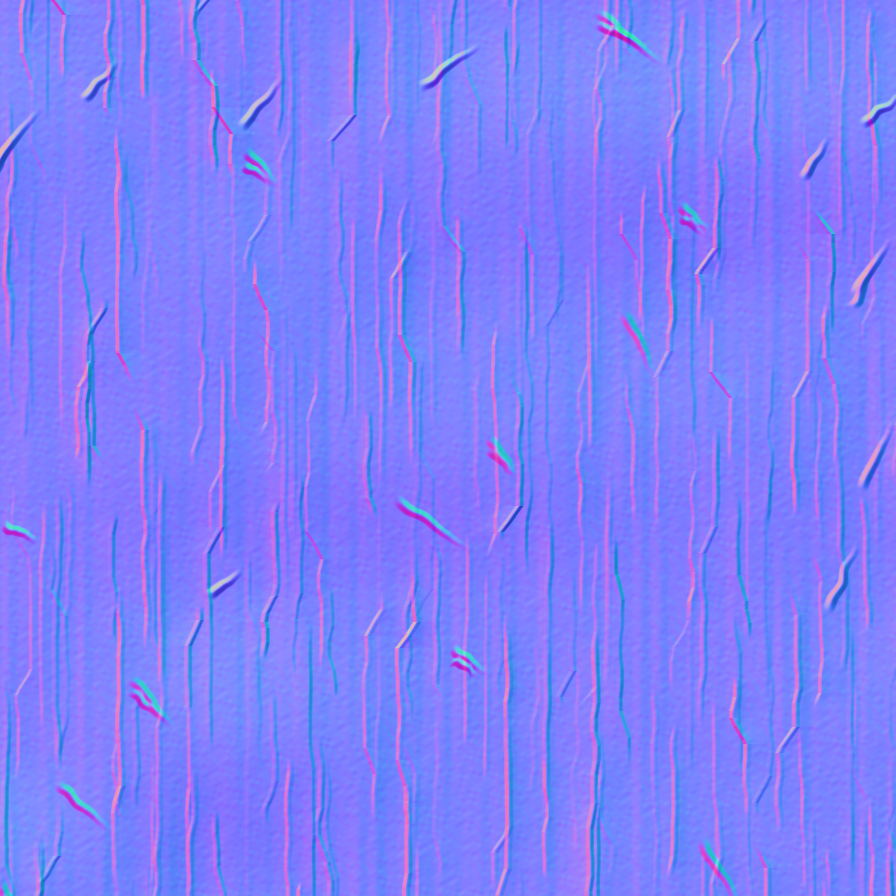
Write a Shadertoy shader that draws this texture map.

```glsl
float hash(vec2 p) {
    vec3 q = fract(p.xyx * 0.1031);
    q += dot(q, q.yzx + 33.33);
    return fract((q.x + q.y) * q.z);
}

float noise(vec2 p) {
    vec2 i = floor(p), f = fract(p);
    f = f * f * (3.0 - 2.0 * f);
    float low = mix(hash(i), hash(i + vec2(1, 0)), f.x);
    float high = mix(hash(i + vec2(0, 1)), hash(i + vec2(1, 1)), f.x);
    return mix(low, high, f.y);
}

// Straight runs joined by slanted jogs: x is the offset, y its derivative
vec2 jog(float y, float rate, float share, float size, float seed) {
    float k = y * rate + seed * 57.0;
    float i = floor(k), t = (fract(k) - 1.0 + share) / share;
    float from = hash(vec2(i, seed * 91.0));
    float rise = hash(vec2(i + 1.0, seed * 91.0)) - from;
    float moving = step(0.0, t);
    return size * vec2(from - 0.5 + rise * max(t, 0.0), rise * moving * rate / share);
}

float bell(float x) {
    float b = max(1.0 - x * x, 0.0);
    return b * b;
}

// Tilt of a sharp edge, its thin counter edge and a gently leaning far side
vec2 crack(vec2 p, float centre, float along, float seed, float side, float bend) {
    const float reach = 0.04, edgeWidth = 0.003;
    if (abs(p.x - centre) > reach + 0.02) return vec2(0);
    vec2 path = jog(p.y, 6.5, 0.19, 0.026 * bend, seed);
    path += jog(p.y, 31.0, 0.5, 0.005 * bend, seed + 3.0);
    float d = (p.x - centre - path.x) * side;
    if (d < -2.0 * edgeWidth || d > reach) return vec2(0);
    float counter = 0.6 * fract(seed * 51.3) * bell((d - 0.0052) / edgeWidth);
    float tail = (1.0 - d / reach) * smoothstep(0.0, 0.004, d);
    float strength = mix(0.25, 1.75, fract(seed * 37.7));
    strength *= smoothstep(0.0, 0.25, along);
    strength *= 0.25 + 1.0 * noise(vec2(p.y * 17.0, seed * 77.0));
    float profile = bell(d / edgeWidth) - counter - 0.13 * tail;
    return strength * profile * side * vec2(1.0, -path.y);
}

// Columns of cracks, each column cut into segments at its own heights
vec2 crackLayer(vec2 p, vec2 cell, float layer, float bend) {
    float home = floor(p.x / cell.x);
    vec2 tilt = vec2(0);
    for (int x = -1; x <= 1; x++) {
        float column = home + float(x);
        float y = p.y / cell.y + hash(vec2(column, layer)) * 7.0;
        vec2 key = vec2(column, floor(y) + layer * 19.0);
        float seed = hash(key + 83.1);
        float centre = (column + hash(key + 41.3)) * cell.x;
        float along = 1.0 - abs(fract(y) - 0.5) / mix(0.3, 0.5, fract(seed * 11.3));
        float side = fract(seed * 23.9) < 0.54 ? 1.0 : -1.0;
        if (along > 0.0) tilt += crack(p, centre, along, seed, side, bend);
    }
    return tilt;
}

// Tilt of a thin, slightly crooked groove that closes to a point
vec2 splinter(vec2 p, vec2 start, float angle, float len) {
    vec2 dir = vec2(cos(angle), sin(angle)), perp = vec2(-dir.y, dir.x);
    vec2 q = p - start;
    float u = dot(q, dir) / len, v = dot(q, perp);
    if (u < 0.0 || u > 1.0 || abs(v) > 0.02) return vec2(0);
    v += 0.006 * (noise(vec2(u * 5.0, angle * 40.0)) - 0.5);
    float x = v / mix(0.0085, 0.005, u);
    float ends = smoothstep(0.0, 0.2, u) * (1.0 - smoothstep(0.35, 1.0, u));
    return -perp * 5.5 * ends * x * bell(x);
}

vec2 splinterLayer(vec2 p, float cell, float share) {
    vec2 home = floor(p / cell), tilt = vec2(0);
    for (int k = 0; k < 9; k++) {
        vec2 id = home + vec2(k % 3 - 1, k / 3 - 1), key = id + 211.0;
        float seed = hash(key);
        if (seed > share) continue;
        vec2 start = (id + vec2(hash(key + 5.3), hash(key + 17.7))) * cell;
        float steep = mix(0.5, 1.15, fract(seed * 29.1));
        float angle = fract(seed * 61.9) < 0.62 ? -steep : steep;
        float len = mix(0.045, 0.11, fract(seed * 47.3));
        tilt += splinter(p, start, angle, len);
        // Some splinters fan out into two strands
        if (fract(seed * 97.0) < 0.4)
            tilt += splinter(p, start - vec2(0.0, 0.014), angle + 0.18, len * 0.7);
    }
    return tilt;
}

// Height of broad swells, vertical bands, fibre and fine grain
float surface(vec2 p) {
    float swell = 0.014 * noise(p * vec2(4.0, 6.0));
    float bands = 0.0028 * noise(p * vec2(27.0, 2.3));
    float fibre = 0.0014 * noise(p * vec2(95.0, 3.5));
    vec2 slanted = vec2(p.x + 0.6 * p.y, p.y - 0.6 * p.x);
    float grain = 0.0004 * noise(slanted * 165.0);
    return swell + bands + fibre + grain;
}

vec2 surfaceTilt(vec2 p, float e) {
    float h = surface(p);
    return (h - vec2(surface(p + vec2(e, 0)), surface(p + vec2(0, e)))) / e;
}

void mainImage(out vec4 fragColor, in vec2 fragCoord) {
    vec2 p = fragCoord / iResolution.y;
    vec2 tilt = surfaceTilt(p, 0.001);
    tilt += crackLayer(p, vec2(0.075, 0.42), 1.0, 0.8);
    tilt += crackLayer(p + 0.37, vec2(0.083, 0.31), 2.0, 1.0);
    tilt += crackLayer(p + 0.71, vec2(0.071, 0.2), 3.0, 1.1);
    tilt += 0.6 * crackLayer(p + 0.53, vec2(0.066, 0.36), 4.0, 0.25);
    tilt += splinterLayer(p, 0.17, 0.5);
    vec3 normal = normalize(vec3(tilt, 1.0));

    // Encode with the green axis pointing down and a slight lean
    vec3 encoded = vec3(normal.x, -normal.y - 0.1 * normal.x, normal.z);
    fragColor = vec4(0.5 + 0.5 * encoded, 1.0);
}
```
